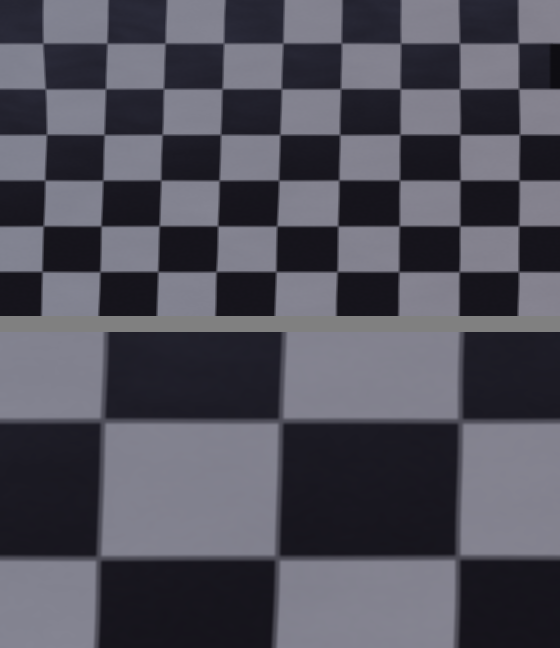
Top, the full canvas; bottom, a detail of the centre.
Reproduce this pattern procedurally as a Shadertoy shader.

```glsl
// Soft checkered cloth: dark and grey cells, sheared at the left, hazy towards the top.
#define PITCH vec2(0.1873, 0.1446)    // cell size in canvas heights
#define ORIGIN vec2(0.146, 0.139)     // first grid crossing
#define EDGE 0.0050                   // half width of the soft cell borders
#define SHEAR 0.032                   // lean of the upright lines at the left
#define BOW 0.0105                    // sideways sag of the middle columns
#define FOLD 0.026                    // pull of the upper left edge
#define LIGHT vec3(0.512, 0.510, 0.560)
#define DARK vec3(0.085, 0.079, 0.108)
#define HAZE vec3(0.153, 0.153, 0.204)
#define MOTTLE 0.012                  // strength of the cloth mottling

const float PI = 3.14159;

vec2 hashGradient(vec2 cell) {
    vec2 q = fract(cell * vec2(0.1031, 0.1137));
    q += dot(q, q.yx + 33.33);
    float angle = 2.0 * PI * fract((q.x + q.y) * q.x * 7.31);
    return vec2(cos(angle), sin(angle));
}

float gradientNoise(vec2 p) {
    vec2 i = floor(p), f = p - i;
    vec2 u = f * f * f * (f * (f * 6.0 - 15.0) + 10.0);
    vec2 e = vec2(0.0, 1.0);
    float low = mix(dot(hashGradient(i), f), dot(hashGradient(i + e.yx), f - e.yx), u.x);
    float high = mix(dot(hashGradient(i + e), f - e), dot(hashGradient(i + 1.0), f - 1.0), u.x);
    return mix(low, high, u.y);
}

// Sideways displacement of the upright grid lines
float sway(vec2 p) {
    float lean = SHEAR * (p.y - 0.5) * (1.0 - smoothstep(0.75, 1.5, p.x));
    float sag = -BOW * sin(PI * clamp((p.x - ORIGIN.x) / 1.25, 0.0, 1.0));
    float pull = -FOLD * smoothstep(0.55, 1.0, p.y) * (1.0 - smoothstep(0.14, 0.30, p.x));
    float curl = -0.005 * pow(2.0 * p.y - 1.0, 2.0) * smoothstep(1.1, 1.6, p.x);
    return lean + sag + pull + curl + 0.002 * gradientNoise(p * vec2(4.0, 9.0));
}

// Alternates between -1 and 1 per cell, with soft crossings
vec2 stripes(vec2 grid, vec2 halfWidth) {
    vec2 f = fract(grid);
    vec2 parity = 1.0 - 2.0 * mod(floor(grid), 2.0);
    return parity * smoothstep(vec2(0.0), halfWidth, min(f, 1.0 - f));
}

void mainImage(out vec4 fragColor, in vec2 fragCoord) {
    vec2 p = fragCoord / iResolution.y;
    float pixel = 1.0 / iResolution.y;

    // Warped checker
    vec2 warped = p - vec2(sway(p), 0.001 * gradientNoise(p * 5.0 + 7.0));
    vec2 grid = (warped - ORIGIN) / PITCH;
    vec2 wave = stripes(grid, max(EDGE, pixel) / PITCH);
    float lightness = 0.5 - 0.5 * wave.x * wave.y;

    // Cloth mottling and creases
    float broad = gradientNoise(p * vec2(5.0, 7.0) + 3.0);
    float crease = gradientNoise(p * vec2(9.0, 30.0) + 11.0 + broad);
    float grain = gradientNoise(p * vec2(70.0, 110.0));

    // Dark cells lift to a blue haze at the upper left
    float haze = smoothstep(0.3, 1.0, p.y + 0.15 * (0.9 - p.x));
    haze *= 1.0 + 0.30 * broad + 0.25 * crease;
    vec3 dark = mix(DARK, HAZE, haze);

    // Deep shadow sliver on the right edge, one cell high
    float sliver = smoothstep(-2.0 * pixel, 2.0 * pixel, p.x - 1.741);
    sliver *= 1.0 - step(0.5, abs(grid.y - 4.5));
    dark = mix(dark, DARK * 0.65, sliver);

    vec3 light = LIGHT + MOTTLE * (broad + 0.6 * crease);
    light += vec3(0.008, 0.0, -0.004) * (p.x - 0.9);

    vec3 color = mix(dark, light, lightness) + 0.4 * MOTTLE * grain;
    fragColor = vec4(color, 1.0);
}
```
